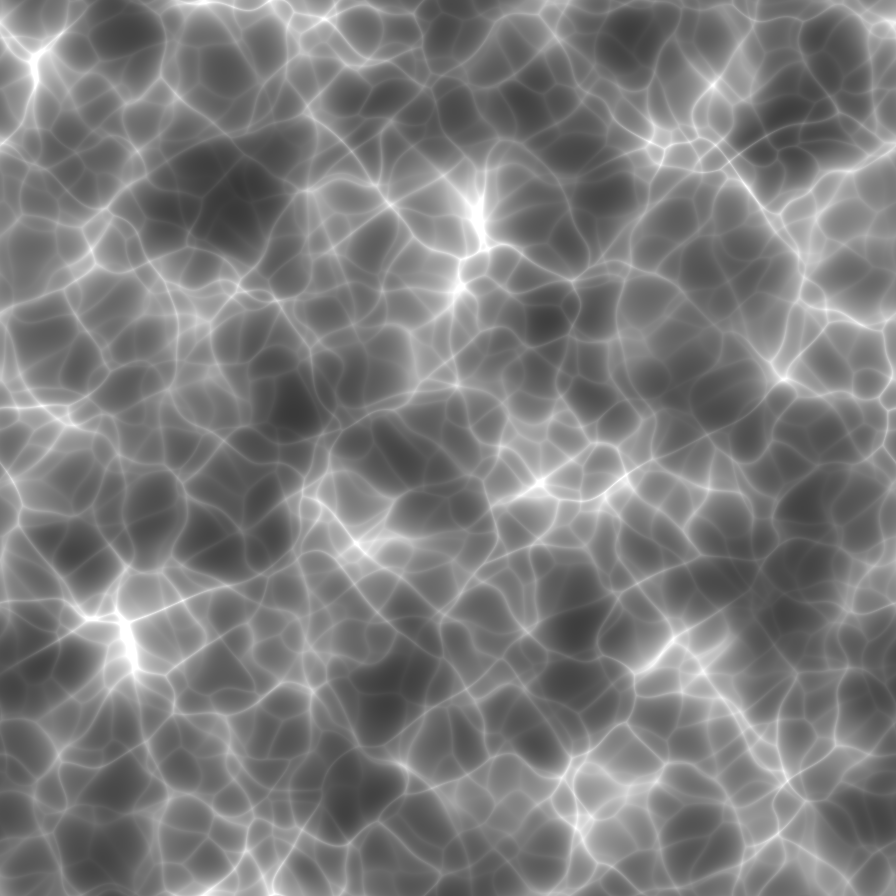
Reproduce this texture procedurally as a WebGL 1 fragment shader.

```glsl
precision highp float;
// Grey web of glowing veins over dark, soft cells.
// Three layers of wrapped cellular noise, each bent by layered sines,
// are added up; every vein is where the nearest cell point loses its lead.
uniform vec2 u_resolution;

const float TAU = 6.2831853;

vec2 hash2(vec2 cell, float seed) {
  vec2 h = vec2(dot(cell, vec2(127.1, 311.7)), dot(cell, vec2(269.5, 183.3)));
  return fract(sin(h + seed * 17.3) * 43758.5);
}

// Bends the plane with whole-number waves, so it still tiles.
vec2 bend(vec2 p, float seed) {
  float f = 2.0;
  for (int i = 0; i < 4; i++) {
    vec2 wave = vec2(f * p.y + p.x, f * p.x - 2.0 * p.y);
    p += 0.06 / (f + 2.0) * sin(TAU * wave + seed * vec2(2.3, 4.1) + f);
    f = floor(f * 1.9 + 0.5);
  }
  return p;
}

// Broad patches of stronger and weaker veins, averaging 1.
float patches(vec2 p) {
  float s = sin(TAU * (2.0 * p.x + p.y) + 3.7)
          + sin(TAU * (p.x - 3.0 * p.y) + 5.9)
          + sin(TAU * (3.0 * p.x + 2.0 * p.y) + 1.7)
          + sin(TAU * (5.0 * p.x - 2.0 * p.y) + 0.6)
          + sin(TAU * (2.0 * p.x + 5.0 * p.y) + 2.9);
  return 1.0 + 0.165 * s;
}

// Wide glow plus thin core along the borders of count x count cells.
float veins(vec2 p, float count, float seed) {
  vec2 grid = p * count;
  vec2 home = floor(grid);
  vec2 sharpness = vec2(3.5, 200.0 / count);
  vec2 total = vec2(0.0);
  float nearest = 9.0;
  for (int y = -2; y <= 2; y++) {
    for (int x = -2; x <= 2; x++) {
      vec2 cell = home + vec2(float(x), float(y));
      vec2 wrapped = floor(mod(cell + 0.5, count));
      vec2 away = cell + hash2(wrapped, seed) - grid;
      float d = dot(away, away);
      nearest = min(nearest, d);
      total += exp(-sharpness * d);
    }
  }
  vec2 glow = 1.0 - exp(-sharpness * nearest) / total;
  return glow.x + 0.6 * glow.y;
}

void main() {
  vec2 uv = gl_FragCoord.xy / u_resolution;
  float web = 0.0;
  float strength = 0.33;
  float count = 6.0;
  for (int i = 0; i < 3; i++) {
    float seed = float(i) + 1.0;
    web += strength * veins(bend(uv, seed), count, seed);
    strength *= 0.88 - 0.46 * float(i);
    count = floor(count * 1.85 + 0.5);
  }
  float grey = 0.155 + web * patches(bend(uv, 4.0));
  gl_FragColor = vec4(vec3(clamp(grey, 0.0, 1.0)), 1.0);
}
```
